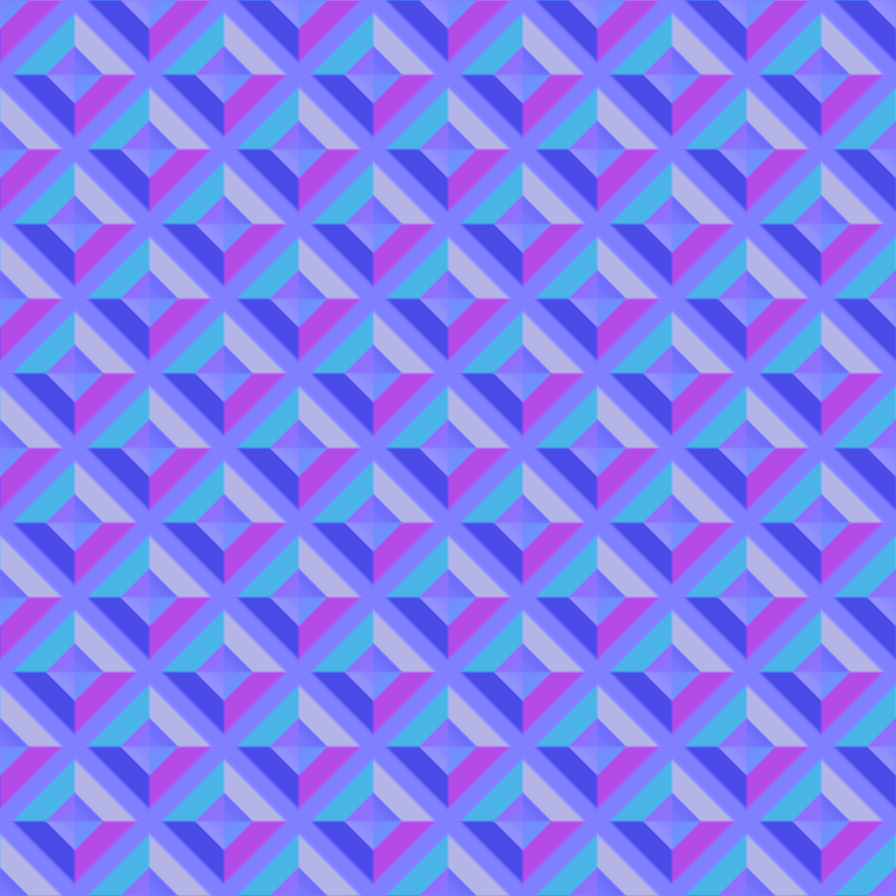
Give the GLSL for this texture map, as a WebGL 2 fragment shader.

```glsl
#version 300 es
precision highp float;
// Tangent-space normal map of staggered raised diamond studs with dished tops.
uniform vec2 u_resolution;
out vec4 fragColor;

// Offset from the nearest stud centre: one stud mid-cell, one on each cell corner.
vec2 studOffset(vec2 grid) {
  vec2 p = fract(grid) - 0.5;
  if (abs(p.x) + abs(p.y) > 0.5) p -= 0.5 * sign(p);
  return p;
}

// Sign of each axis, eased across the ridges.
vec2 softSign(vec2 p, float width) {
  return clamp(p / width, -1.0, 1.0);
}

void main() {
  const float repeats = 6.0;
  vec2 uv = gl_FragCoord.xy / u_resolution;
  vec2 p = studOffset(uv * repeats);
  float pixel = repeats / min(u_resolution.x, u_resolution.y);
  float d = abs(p.x) + abs(p.y);

  // Bevel band between the dished top and the flat straps
  float innerBlur = max(0.012, pixel);
  float outerBlur = max(0.024, pixel);
  float outsideTop = smoothstep(0.193 - innerBlur, 0.193 + innerBlur, d);
  float insideRim = 1.0 - smoothstep(0.415 - outerBlur, 0.415 + outerBlur, d);

  // Bevels lean outward; the top leans gently back to its centre
  float dish = -mix(0.07, 0.15, smoothstep(0.03, 0.19, d));
  float tilt = mix(dish, 0.41, outsideTop) * insideRim;
  vec2 slope = tilt * softSign(p, max(0.009, 0.7 * pixel));

  vec3 normal = vec3(slope, sqrt(1.0 - dot(slope, slope)));
  fragColor = vec4(0.5 + 0.5 * normal, 1.0);
}
```
